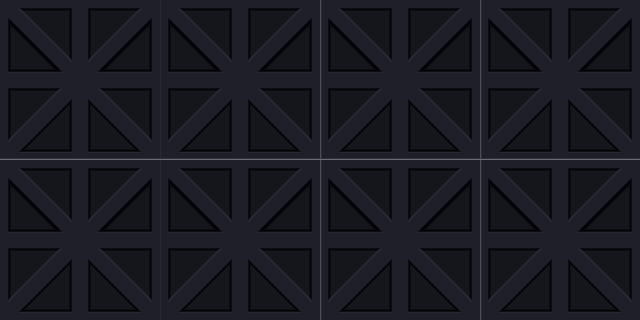
Give the GLSL for this pattern, as a WebGL 1 fragment shader.

```glsl
precision highp float;
// Dark steel wall tiles, each with cross and diagonal beams over recessed triangular panels.
uniform vec2 u_resolution;

// Antialiased coverage of the region where d < 0
float cover(float d, float pixel) {
  return clamp(0.5 - d / pixel, 0.0, 1.0);
}

void main() {
  // Four by two tiles, each 192 units wide
  vec2 grid = gl_FragCoord.xy / u_resolution * vec2(4.0, 2.0);
  vec2 cell = floor(grid);
  vec2 corner = fract(grid) * 192.0;
  vec2 p = corner - 96.0;
  float pixel = 384.0 / u_resolution.y;
  float top = step(0.0, p.y);
  float side = top * 2.0 - 1.0;

  // Square recess in each quadrant
  vec2 inset = abs(abs(p) - 48.0) - 38.0;
  float square = max(inset.x, inset.y);

  // Diagonal beam splits the recess into an upper and a lower triangle
  float diagonal = p.y - side * abs(p.x);
  float upper = step(0.0, diagonal);
  float lowerEdge = mix(13.5, 11.5, top);
  float slope = mix(diagonal + lowerEdge, 14.5 - diagonal, upper) * 0.7071;
  float panel = max(square, slope);

  // Shadow around the recess, deepest beneath the diagonal beams
  float shadowWidth = mix(2.3, 4.2, top);
  float shadow = 1.0 - cover(square + 2.4, pixel * 1.2);
  float beamShadow = 1.0 - cover(slope + shadowWidth, pixel * 1.2);
  shadow = max(shadow, beamShadow * (1.0 - upper));

  // Lit upper edges of the diagonal beams and of the ledges
  float beamLight = upper * cover(abs(slope - 1.0) - 0.9, pixel)
                  * cover(square, pixel);
  float below = step(p.y - 48.0 * side, 0.0);
  float ledgeLight = below * (1.0 - upper) * cover(abs(inset.y - 0.8) - 0.7, pixel)
                   * cover(max(inset.x, slope), pixel);

  vec3 color = vec3(0.122, 0.122, 0.160);
  color = mix(color, vec3(0.165, 0.172, 0.210), max(beamLight, 0.6 * ledgeLight));
  vec3 recess = mix(vec3(0.082, 0.085, 0.106), vec3(0.012, 0.012, 0.020), shadow);
  color = mix(color, recess, cover(panel, pixel));

  // Fine pale seams between tiles, weaker on the first upright
  vec2 seam = vec2(cover(corner.x - 1.5, pixel), cover(corner.y - 1.5, pixel));
  seam *= step(1.0, cell);
  float upright = seam.x * mix(0.12, 0.6, step(2.0, cell.x));
  color = mix(color, vec3(0.42, 0.43, 0.45), max(upright, seam.y * 0.95));

  gl_FragColor = vec4(color, 1.0);
}
```
